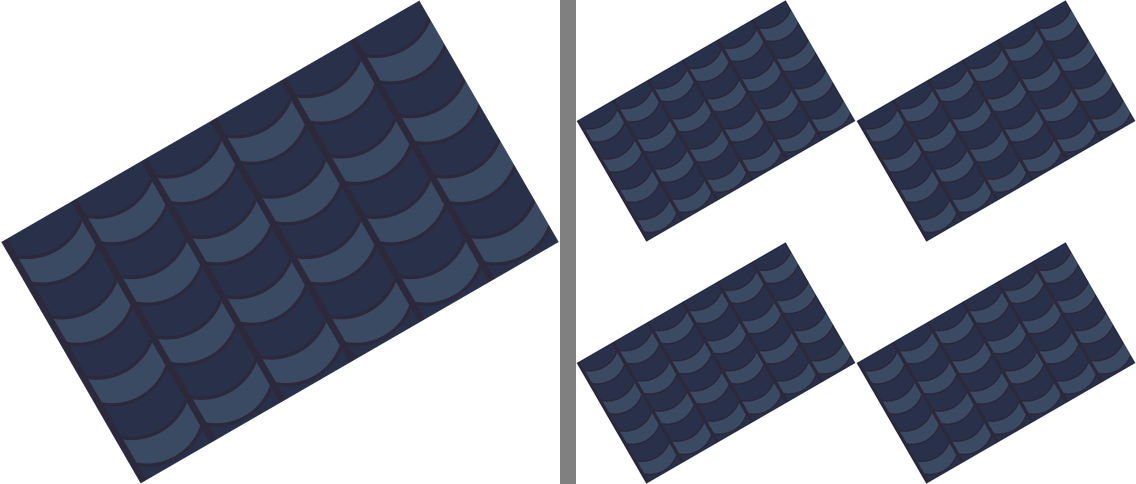
Left, the tile; right, the same tile 2 across and 2 down.
This pattern is drawn by a Shadertoy shader. Its source:

```glsl
// A slanted panel of scalloped roof tiles on white: six columns by four rows.
// The panel is rotated 30 degrees; each column stacks alternating dark and
// light bands bounded by circular arcs, with ribs between the columns.

const vec2 PANEL = vec2(6.0, 3.464);   // panel size, in column widths
const float ROW = PANEL.y / 4.0;       // height of one dark and light pair

// Coverage of a shape from its signed distance, softened over one pixel
float cover(float d, float px) {
    return clamp(0.5 - d / px, 0.0, 1.0);
}

// Signed distance to a box centred on the origin
float boxDistance(vec2 p, vec2 halfSize) {
    vec2 d = abs(p) - halfSize;
    return length(max(d, 0.0)) + min(max(d.x, d.y), 0.0);
}

// Distance to the nearest multiple of a period
float repeatDistance(float x, float period) {
    return abs(mod(x + 0.5 * period, period) - 0.5 * period);
}

vec3 tiles(vec2 p, float px) {
    const vec3 dark  = vec3(0.16, 0.19, 0.29);
    const vec3 light = vec3(0.23, 0.29, 0.39);
    const vec3 line  = vec3(0.17, 0.16, 0.23);

    // Straighten the sagging arcs into level bands
    float radius = 0.722;
    float x = fract(p.x) - 0.542;
    float rise = sqrt(radius * radius - x * x);
    float level = p.y + radius - rise;

    // Light band, with distance measured across the arc
    float band = (repeatDistance(level - 0.614, ROW) - 0.192) * rise / radius;
    vec3 color = mix(dark, light, cover(band, px));

    // Arc outlines and column ribs
    float arc = abs(band) - 0.0212;
    float rib = repeatDistance(p.x - 0.0425, 1.0) - 0.0425;
    return mix(color, line, cover(min(arc, rib), px));
}

void mainImage(out vec4 fragColor, in vec2 fragCoord) {
    // Panel axes: x climbs to the right, y runs down the columns
    float scale = PANEL.x / 0.862;
    float px = scale / iResolution.x;
    vec2 p = (fragCoord - 0.5 * iResolution.xy) * px;
    float c = cos(radians(30.0)), s = sin(radians(30.0));
    p = vec2(c * p.x + s * p.y, s * p.x - c * p.y);

    // Panel over the white ground, which closes all four canvas edges
    float panel = cover(boxDistance(p, 0.5 * PANEL), px);
    vec3 color = mix(vec3(1.0), tiles(p + 0.5 * PANEL, px), panel);
    fragColor = vec4(color, 1.0);
}
```
